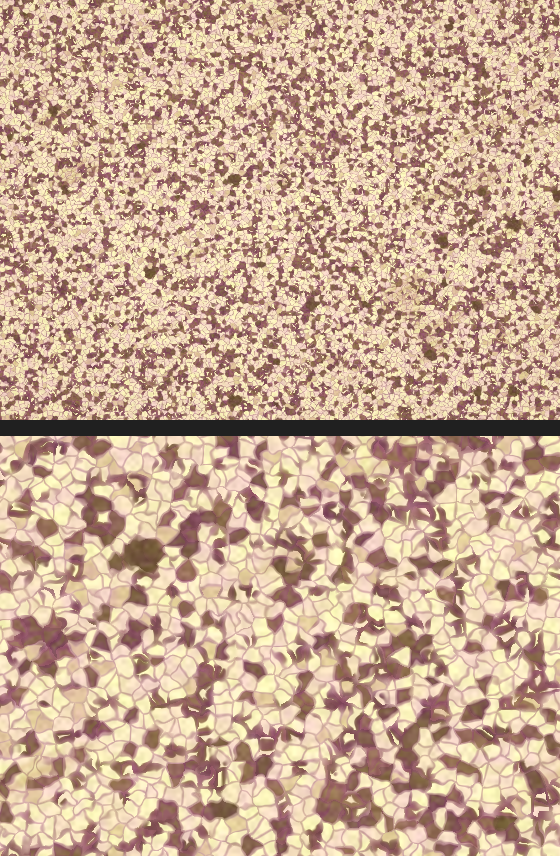
Top: the whole. Bottom: its middle third, enlarged.
This texture is drawn by a Shadertoy shader. Its source:

```glsl
#define GRAINS 88.0        // grains per canvas height
#define DARK_SHARE 0.19    // share of dark grains
#define POCKET_WIDTH 0.27  // widest dark seam, in grains
#define SEAM_STRENGTH 0.36 // visibility of thin seams
#define WARP 0.55          // raggedness of the grains
#define EDGE_SOFTNESS 0.15 // edge blur, in grains
#define BLOB_GRID 10.0     // large dark spots, cells per height
#define BLOB_SHARE 0.36    // share of cells holding a spot
#define STREAK_ANGLE 0.45  // direction of the tan streaks

const vec3 CREAM  = vec3(0.98, 0.94, 0.75);
const vec3 BLUSH  = vec3(0.96, 0.86, 0.76);
const vec3 TAN    = vec3(0.83, 0.70, 0.53);
const vec3 BROWN  = vec3(0.55, 0.41, 0.32);
const vec3 PLUM   = vec3(0.55, 0.34, 0.37);
const vec3 OLIVE  = vec3(0.42, 0.32, 0.21);

vec3 hash3(vec2 p) {
    vec3 q = fract(p.xyx * vec3(0.1031, 0.1030, 0.0973));
    q += dot(q, q.yxz + 33.33);
    return fract((q.xxy + q.yzz) * q.zyx);
}

float noise(vec2 p) {
    vec2 i = floor(p), f = fract(p);
    f = f * f * (3.0 - 2.0 * f);
    float low  = mix(hash3(i).x, hash3(i + vec2(1, 0)).x, f.x);
    float high = mix(hash3(i + vec2(0, 1)).x, hash3(i + vec2(1, 1)).x, f.x);
    return mix(low, high, f.y);
}

// Finds the two nearest grain seeds; returns the distance to their border.
float grainBorder(vec2 p, out vec2 seedA, out vec2 seedB) {
    vec2 base = floor(p);
    float nearA = 1e3, nearB = 1e3;
    for (int y = -1; y <= 1; y++)
    for (int x = -1; x <= 1; x++) {
        vec2 cell = base + vec2(x, y);
        vec2 seed = cell + hash3(cell + 71.0).xy;
        float d = dot(seed - p, seed - p);
        if (d < nearA) {
            nearB = nearA; seedB = seedA;
            nearA = d; seedA = seed;
        } else if (d < nearB) {
            nearB = d; seedB = seed;
        }
    }
    return (nearB - nearA) / (2.0 * max(length(seedB - seedA), 0.05));
}

// Sparse round spots, at most one per grid cell.
float blob(vec2 uv) {
    vec2 p = uv * BLOB_GRID, cell = floor(p);
    vec3 rnd = hash3(cell + 311.0);
    float present = step(hash3(cell + 157.0).x, BLOB_SHARE);
    float radius = mix(0.06, 0.17, rnd.z * rnd.z);
    float d = length(fract(p) - mix(vec2(0.2), vec2(0.8), rnd.xy));
    return present * (1.0 - smoothstep(radius * 0.8, radius * 1.2, d));
}

float isDark(vec2 seed) {
    vec2 uv = seed / GRAINS;
    float share = DARK_SHARE + 0.18 * (noise(uv * 9.0 + 5.0) - 0.5);
    float chance = hash3(floor(seed) + 23.0).z;
    return max(step(chance, share), step(0.5, blob(uv)));
}

// Pale grain colour: cream, blush, or now and then tan.
vec3 paleColor(vec2 seed) {
    vec3 rnd = hash3(floor(seed) + 409.0);
    vec3 pale = mix(CREAM, BLUSH, smoothstep(0.35, 0.85, rnd.x));
    return mix(pale, TAN, 0.6 * step(0.92, rnd.y));
}

void mainImage(out vec4 fragColor, in vec2 fragCoord) {
    vec2 uv = fragCoord / iResolution.y;
    vec2 p = uv * GRAINS;
    float soft = max(EDGE_SOFTNESS, 0.65 * GRAINS / iResolution.y);

    // Ragged grains
    vec2 wobble = vec2(noise(p * 1.6 + 13.0), noise(p * 1.6 + 57.0)) - 0.5;
    vec2 seedA, seedB;
    float border = grainBorder(p + WARP * wobble, seedA, seedB);
    float inside = smoothstep(0.0, soft, border);

    // Dark grains, and seams that swell into pockets
    float darkA = isDark(seedA), darkB = isDark(seedB);
    float dark = mix(0.5 * (darkA + darkB), darkA, inside);
    float pocket = smoothstep(0.52, 0.85, noise(p * 0.9 + 101.0));
    float width = POCKET_WIDTH * pocket;
    float seam = 1.0 - smoothstep(width, width + soft, border);
    dark = max(dark, seam * mix(SEAM_STRENGTH, 1.0, pocket));

    // Pale ground with diagonal striped streaks
    vec3 pale = mix(BLUSH, paleColor(seedA), inside);
    vec2 along = vec2(cos(STREAK_ANGLE), sin(STREAK_ANGLE));
    vec2 s = vec2(dot(uv, along), dot(uv, vec2(-along.y, along.x)));
    float streak = smoothstep(0.76, 0.92, noise(s * vec2(7.0, 32.0) + 3.0));
    float stripes = 0.5 + 0.5 * cos(s.y * 560.0 + 4.0 * noise(s * 40.0));
    pale = mix(pale, TAN, streak * (0.25 + 0.45 * stripes));

    // Dark phase: plum rims, brown cores, olive spots
    float core = smoothstep(0.05, 0.3, border + 0.3 * (noise(p * 0.7) - 0.5));
    vec3 deep = mix(PLUM, BROWN, core);
    deep *= mix(0.88, 1.1, hash3(floor(seedA) + 617.0).y);
    deep = mix(deep, OLIVE, 0.8 * blob(uv));
    vec3 color = mix(pale, deep, dark);

    // Colour fringes, fine mottling and uneven light
    float fringe = noise(p * 1.3 + 211.0) - 0.5;
    color += fringe * vec3(0.0, -0.06, 0.07);
    color += 0.09 * (noise(p * 3.1 + 37.0) - 0.5);
    vec2 centered = fragCoord / iResolution.xy - 0.5;
    color *= 1.01 - vec3(0.07, 0.11, 0.11) * dot(centered, centered);

    fragColor = vec4(clamp(color, 0.0, 1.0), 1.0);
}
```
